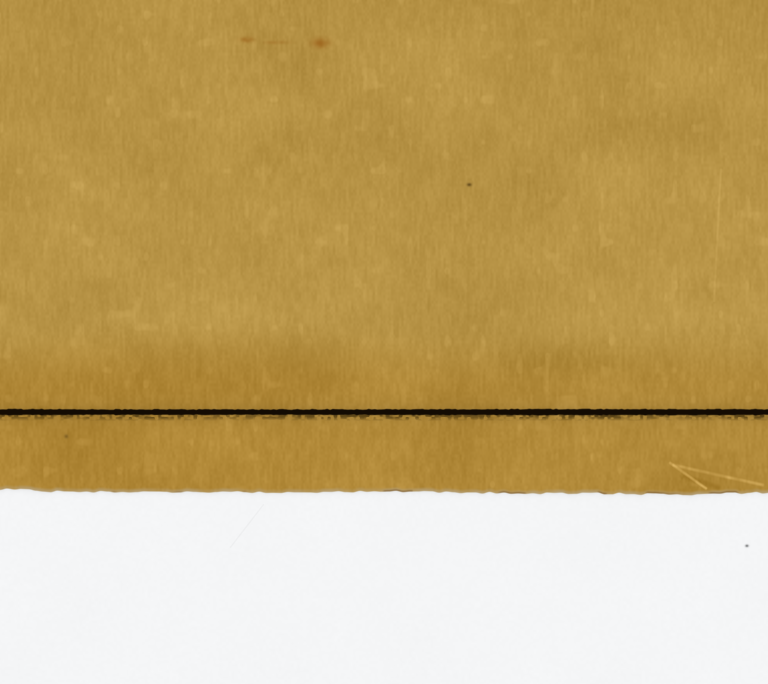
Reproduce this texture procedurally as a Shadertoy shader.

```glsl
// Aged tan card with a ruled ink line and a worn lower edge over white paper.
#define CARD_EDGE 0.279
#define LINE_Y 0.3975
#define LINE_HALF 0.0041
#define CARD_COLOR vec3(0.715, 0.575, 0.272)
#define WARM_COLOR vec3(0.690, 0.530, 0.212)
#define PAPER_COLOR vec3(0.958, 0.962, 0.966)
#define INK_COLOR vec3(0.075, 0.045, 0.012)
#define RIM_COLOR vec3(0.70, 0.61, 0.44)
#define MOTTLE 0.085
#define GRAIN 0.060

float hash(vec2 p) {
    vec3 q = fract(vec3(p.xyx) * 0.1031);
    q += dot(q, q.yzx + 33.33);
    return fract((q.x + q.y) * q.z);
}

float noise(vec2 p) {
    vec2 i = floor(p), f = fract(p);
    f = f * f * (3.0 - 2.0 * f);
    return mix(mix(hash(i), hash(i + vec2(1, 0)), f.x),
               mix(hash(i + vec2(0, 1)), hash(i + vec2(1, 1)), f.x), f.y);
}

float fbm(vec2 p) {
    float sum = 0.0, amp = 0.5;
    for (int i = 0; i < 4; i++) {
        sum += amp * noise(p);
        p = p * 2.03 + 17.1;
        amp *= 0.5;
    }
    return sum / 0.9375;
}

float segment(vec2 p, vec2 a, vec2 b) {
    vec2 d = b - a;
    return length(p - a - d * clamp(dot(p - a, d) / dot(d, d), 0.0, 1.0));
}

float stroke(vec2 p, vec2 a, vec2 b, float width) {
    return 1.0 - smoothstep(0.0, width, segment(p, a, b));
}

float blot(vec2 p, vec2 center, vec2 radius) {
    vec2 d = (p - center) / radius;
    return exp(-dot(d, d));
}

vec3 cardSurface(vec2 p) {
    // Warmer band around the ruled line
    float warm = smoothstep(0.53, 0.43, p.y + 0.03 * (noise(p * 6.0) - 0.5));
    warm *= 0.75 + 0.25 * smoothstep(1.1, 0.2, p.x);
    vec3 col = mix(CARD_COLOR, WARM_COLOR, warm);

    // Cloudy mottling and upright paper fibres
    col += MOTTLE * (fbm(p * vec2(9.0, 11.0)) - 0.5) * vec3(1.0, 1.0, 0.9);
    float fibre = noise(p * vec2(260.0, 60.0)) - 0.5;
    float fine = noise(p * vec2(340.0, 240.0) + 9.0) - 0.5;
    col += GRAIN * (0.6 * fibre + 0.4 * fine);
    col += 0.03 * smoothstep(0.78, 0.95, noise(p * vec2(75.0, 48.0)));

    // Broad shadows
    col -= 0.040 * blot(p, vec2(0.84, 0.475), vec2(0.10, 0.025));
    col -= 0.025 * blot(p, vec2(0.38, 0.76), vec2(0.13, 0.06));
    col -= 0.030 * blot(p, vec2(0.0, 0.565), vec2(0.03, 0.015));

    // Rust stains and dark specks
    float rust = blot(p, vec2(0.469, 0.937), vec2(0.012, 0.007));
    rust += 0.8 * blot(p, vec2(0.361, 0.942), vec2(0.010, 0.004));
    rust += 0.4 * blot(p, vec2(0.405, 0.938), vec2(0.018, 0.003));
    rust *= 0.5 + 0.7 * noise(p * 160.0);
    col = mix(col, vec3(0.60, 0.36, 0.08), clamp(rust * 0.75, 0.0, 1.0));
    float speck = blot(p, vec2(0.686, 0.730), vec2(0.0035, 0.0025));
    speck += 0.6 * blot(p, vec2(0.097, 0.362), vec2(0.003));
    col = mix(col, vec3(0.28, 0.20, 0.06), 0.65 * clamp(speck, 0.0, 1.0));

    // Creases at the right
    float crease = stroke(p, vec2(0.980, 0.323), vec2(1.032, 0.286), 0.0035);
    crease += 0.7 * stroke(p, vec2(0.985, 0.320), vec2(1.115, 0.291), 0.004);
    crease += 0.35 * stroke(p, vec2(1.054, 0.752), vec2(1.044, 0.560), 0.003);
    col += 0.12 * crease * (0.5 + noise(p * 90.0));
    col -= 0.05 * stroke(p, vec2(1.000, 0.303), vec2(1.050, 0.287), 0.007);
    return col;
}

void mainImage(out vec4 fragColor, in vec2 fragCoord) {
    vec2 p = fragCoord / iResolution.y;
    float aa = 1.0 / iResolution.y;

    // White backing with faint marks
    vec3 paper = PAPER_COLOR + 0.010 * (fbm(p * 8.0) - 0.5);
    paper += 0.008 * (noise(p * 220.0) - 0.5);
    paper -= 0.025 * stroke(p, vec2(0.337, 0.200), vec2(0.385, 0.262), 0.002);
    paper -= 0.45 * blot(p, vec2(1.092, 0.202), vec2(0.0025, 0.002));

    // Worn card boundary, its soft shadow and pale rim
    float edge = CARD_EDGE + 0.005 * (noise(vec2(p.x * 7.0, 2.0)) - 0.5);
    edge += 0.003 * (noise(vec2(p.x * 95.0, 8.0)) - 0.5);
    edge += 0.004 * smoothstep(0.10, 0.0, p.x);
    float height = p.y - edge;
    paper -= 0.06 * exp(-max(-height, 0.0) / 0.003);
    vec3 card = cardSurface(p);
    float rim = smoothstep(0.007, 0.001, height) * (0.45 + 0.55 * noise(vec2(p.x * 60.0, 4.0)));
    card = mix(card, RIM_COLOR, rim);
    float wear = smoothstep(0.65, 0.85, noise(vec2(p.x * 42.0, 13.0)));
    card = mix(card, vec3(0.45, 0.32, 0.15), 0.6 * wear * smoothstep(0.004, 0.0, height));

    // Ruled ink line with a ragged bleed below
    float ragged = 0.0014 * (noise(vec2(p.x * 230.0, p.y * 80.0)) - 0.5);
    float thick = LINE_HALF + 0.0008 * (noise(vec2(p.x * 5.0, 3.0)) - 0.5);
    float ink = 1.0 - smoothstep(-aa, aa, abs(p.y - LINE_Y) - thick + ragged);
    float below = LINE_Y - p.y;
    float bleed = smoothstep(0.0, 0.004, below) * smoothstep(0.014, 0.006, below);
    bleed *= smoothstep(0.25, 0.75, noise(p * vec2(210.0, 260.0)));
    bleed *= 0.4 + 0.6 * noise(vec2(p.x * 9.0, 21.0));
    card = mix(card, vec3(0.30, 0.22, 0.06), 0.85 * bleed);
    card *= 1.0 - 0.14 * exp(-abs(below) / 0.008);
    card = mix(card, INK_COLOR, ink);

    vec3 col = mix(paper, card, smoothstep(-aa, aa, height));
    fragColor = vec4(clamp(col, 0.0, 1.0), 1.0);
}
```
